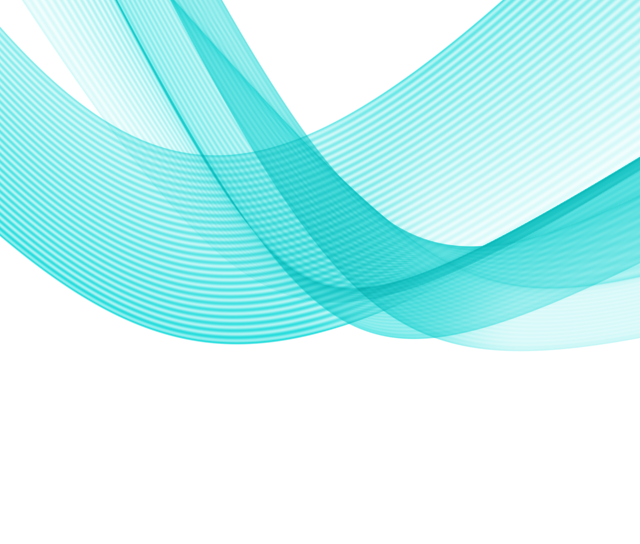
Reproduce this background procedurally as a Shadertoy shader.

```glsl
// Translucent turquoise ribbons of fine strands, sweeping in curves over white.

// Canvas is 7.68 wide and 6.54 deep, with depth measured down from the top.
const vec2 CANVAS = vec2(7.68, 6.54);
const vec3 TURQUOISE = vec3(0.12, 0.86, 0.86);

// Rounded valley: two slopes that meet at a corner, softened by a radius.
float valley(float x, vec2 corner, float leftSlope, float rightSlope, float radius) {
    float t = x - corner.x;
    return corner.y - 0.5 * ((rightSlope - leftSlope) * t
        + (rightSlope + leftSlope) * sqrt(t * t + radius * radius));
}

// Approximate distance to a level set, in canvas units.
float levelDistance(float level, float pixel) {
    vec2 slope = vec2(dFdx(level), dFdy(level));
    return level * pixel / max(length(slope), 1e-5);
}

// Light passing through a ribbon between two curves. The opacities are
// (upper, lower) pairs, blended from left to right around the turn.
vec3 ribbon(vec2 p, float curveA, float curveB, vec2 leftOpacity, vec2 rightOpacity,
            float turn, float strands, float contrast) {
    float pixel = CANVAS.y / iResolution.y;
    float upper = min(curveA, curveB);
    float lower = max(curveA, curveB);
    float fromUpper = levelDistance(p.y - upper, pixel);
    float fromLower = levelDistance(lower - p.y, pixel);
    float inside = smoothstep(-pixel, pixel, fromUpper) * smoothstep(-pixel, pixel, fromLower);

    float across = clamp((p.y - upper) / max(lower - upper, 0.02), 0.0, 1.0);
    vec2 opacity = mix(leftOpacity, rightOpacity, smoothstep(turn - 0.9, turn + 0.9, p.x));
    float body = mix(opacity.x, opacity.y, across);

    // Strands melt into an even tone where they are too fine to draw.
    float phase = across * strands;
    float visible = 1.0 - smoothstep(0.25, 0.7, fwidth(phase));
    body *= 1.0 + contrast * visible * cos(6.28318 * phase);

    // Strands gather at both rims.
    float rim = exp(-max(fromUpper, 0.0) / 0.035) * (0.08 + 0.4 * opacity.x)
              + exp(-max(fromLower, 0.0) / 0.035) * (0.08 + 0.4 * opacity.y);
    return mix(vec3(1.0), TURQUOISE, inside * clamp(body + rim, 0.0, 0.95));
}

void mainImage(out vec4 fragColor, in vec2 fragCoord) {
    vec2 p = fragCoord / iResolution.xy * CANVAS;
    p.y = CANVAS.y - p.y;

    // Guiding curves
    float sweepTop = valley(p.x, vec2(1.85, 6.70), 1.9, 1.2, 3.2);
    float sweepBase = valley(p.x, vec2(2.05, 7.14), 1.3, 0.77, 3.0);
    float veilBase = valley(p.x, vec2(3.2, 5.6), 1.7, 0.7, 1.8);
    float foldTop = valley(p.x, vec2(3.5, 4.88), 2.1, 0.66, 1.2);
    float foldBase = valley(p.x, vec2(3.9, 5.87), 2.1, 0.6, 1.6);
    float crest = valley(p.x, vec2(4.6, 4.95), 2.1, 0.65, 1.7);
    float bandTop = valley(p.x, vec2(5.68, 4.577), 1.2, 0.4, 1.6);
    float bandBase = valley(p.x, vec2(4.3, 5.768), 2.2, 0.336, 1.8);

    // Broad sweep, then the veil and the dark fold
    vec3 color = vec3(1.0);
    color *= ribbon(p, sweepTop, sweepBase, vec2(0.34, 0.65), vec2(0.48, 0.07), 4.4, 28.0, 0.45);
    color *= ribbon(p, foldTop, veilBase, vec2(0.32, 0.08), vec2(0.45, 0.4), 4.2, 14.0, 0.5);
    color *= ribbon(p, foldTop, foldBase, vec2(0.55, 0.5), vec2(0.62, 0.3), 5.5, 16.0, 0.1);

    // Lined slope, bright crest and the solid band
    color *= ribbon(p, crest, foldTop, vec2(0.3, 0.45), vec2(0.4, 0.4), 5.0, 22.0, 0.3);
    color *= ribbon(p, crest, bandTop, vec2(0.2, 0.25), vec2(0.45, 0.35), 4.6, 8.0, 0.15);
    color *= ribbon(p, bandTop, bandBase, vec2(0.6, 0.5), vec2(0.16, 0.16), 5.4, 16.0, 0.12);

    fragColor = vec4(color, 1.0);
}
```
